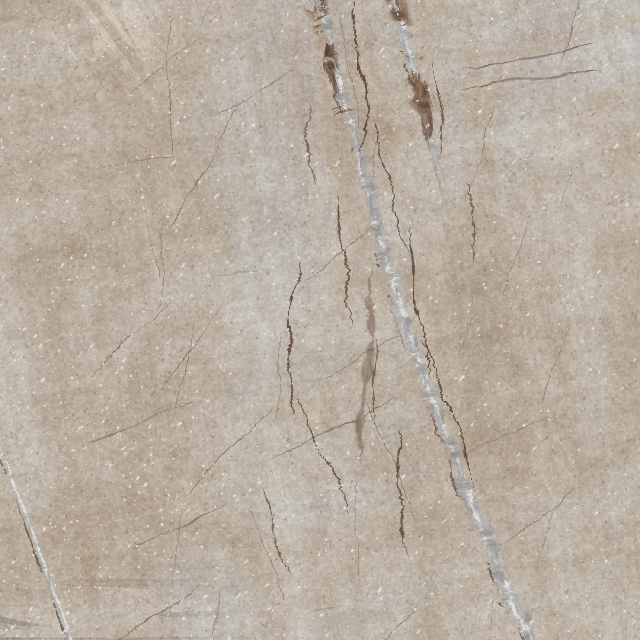
A Shadertoy shader for this texture:

```glsl
// Polished beige-grey marble: mottled stone with pale specks, cut by leaning
// blue-white mineral veins and jagged brown cracks. Layered sines make the
// clouds and ragged edges, cellular noise makes grain and specks, loops scatter cracks.

vec2 hash2(vec2 p) {
    vec3 q = fract(p.xyx * vec3(0.1031, 0.1030, 0.0973));
    q += dot(q, q.yzx + 33.33);
    return fract((q.xx + q.yz) * q.zy);
}

// Rotated, warped sine octaves; result is centred on zero
float clouds(vec2 p) {
    float sum = 0.0, gain = 1.0;
    for (int i = 0; i < 7; i++) {
        p = mat2(0.8, 0.6, -0.6, 0.8) * p + 1.7;
        p += 0.8 * sin(p.yx * 1.3 + float(i));
        sum += gain * sin(p.x) * sin(p.y);
        p *= 1.85;
        gain *= 0.68;
    }
    return sum;
}

// Cellular noise: distance to the nearest point, then two random values of its cell
vec3 cells(vec2 p) {
    vec2 id = floor(p);
    vec3 nearest = vec3(9.0);
    for (int y = -1; y <= 1; y++)
    for (int x = -1; x <= 1; x++) {
        vec2 cell = id + vec2(x, y);
        float d = length(cell + 0.1 + 0.8 * hash2(cell) - p);
        if (d < nearest.x) nearest = vec3(d, hash2(cell + 71.0));
    }
    return nearest;
}

// Tapered crack that bends slowly; angle is measured from vertical, leaning right
float crack(vec2 p, vec2 centre, float angle, float halfLength, float width, float bend, float seed) {
    vec2 dir = vec2(sin(angle), cos(angle));
    float along = dot(p - centre, dir);
    float across = dot(p - centre, vec2(dir.y, -dir.x));
    across += bend * (sin(along * 21.0 + seed * 5.0) + 0.4 * sin(along * 57.0 + seed * 3.0));
    float taper = 1.0 - pow(along / halfLength, 2.0);
    float swell = 0.7 + 0.3 * sin(along * 67.0 + seed) + 0.25 * sin(along * 173.0 + seed * 2.0);
    float w = width * max(taper, 0.0) * swell;
    float soft = max(0.0010, 0.8 / iResolution.y);
    return (1.0 - smoothstep(w * 0.4, w + soft, abs(across))) * smoothstep(0.0, 0.3, taper);
}

// Patchy blue-grey vein with broken white threads and a brown rim
vec3 paintVein(vec3 col, float d, float w, float rough, float fine, float strength) {
    float body = 1.0 - smoothstep(0.35 * w, 1.1 * w, abs(d) + 0.25 * w * fine);
    float thread = 1.0 - smoothstep(0.0, 0.4 * w, abs(d - 0.5 * w * sin(rough * 2.0)) - 0.1 * w * fine);
    float rim = 1.0 - smoothstep(0.0006, 0.0026, abs(d + w * 0.95));
    col = mix(col, vec3(0.66, 0.665, 0.67) + 0.07 * fine, body * strength * 0.85);
    col = mix(col, vec3(0.88, 0.885, 0.88), thread * strength * clamp(0.45 + 0.5 * fine, 0.0, 1.0));
    return mix(col, vec3(0.40, 0.31, 0.24), rim * strength * 0.8 * smoothstep(-0.1, 0.7, rough));
}

void mainImage(out vec4 fragColor, in vec2 fragCoord) {
    vec2 p = fragCoord / iResolution.y;
    float down = 1.0 - p.y;

    // Mottled stone: broad drifts, leaning streaks and fine patches
    float mottle = clouds(p * 9.0);
    float drift = clouds(p * vec2(8.0, 4.5) + 12.0);
    float rough = clouds(p * 34.0 + 5.0);
    float fine = clouds(p * 120.0 + 9.0);
    float streak = clouds(vec2(p.x * 24.0 + p.y * 8.0, p.y * 7.0) + 3.0);
    float tone = 0.49 + 0.22 * mottle + 0.17 * drift + 0.13 * rough + 0.13 * fine;
    tone += 0.13 * streak * smoothstep(0.3, 0.9, p.x);
    vec3 col = mix(vec3(0.682, 0.630, 0.570), vec3(0.785, 0.753, 0.706), tone);
    col = mix(col, col * vec3(0.98, 1.0, 1.035), smoothstep(0.1, 1.2, drift));
    col += vec3(0.010, 0.0, -0.008) * smoothstep(0.0, 1.0, -mottle);

    // Crystalline grain, with scattered darker pits
    vec3 grain = cells(p * 200.0);
    col += 0.055 * (grain.y - 0.5) + 0.05 * (0.4 - grain.x);
    col -= vec3(0.09, 0.10, 0.11) * step(0.94, grain.z) * smoothstep(0.5, 0.1, grain.x);

    // Hairline scratches in the lower left and pale brushing in the upper left
    float strata = clouds(vec2(p.x * 5.0 + p.y * 9.0, p.y * 110.0));
    col -= 0.12 * smoothstep(0.4, 1.3, strata) * smoothstep(0.15, 0.03, p.y) * smoothstep(0.45, 0.15, p.x);
    float brush = clouds(vec2((p.x + p.y * 0.7) * 70.0, p.y * 9.0));
    col += 0.07 * smoothstep(0.0, 1.2, brush) * smoothstep(0.15, 0.03, length(p - vec2(0.16, 0.96)));

    // Cracks share one ragged displacement of the slab
    vec2 ragged = p + 0.0042 * vec2(clouds(p * 23.0 + 40.0), clouds(p * 23.0 + 60.0));
    for (int i = 0; i < 46; i++) {
        float n = float(i);
        vec2 r = hash2(vec2(n, 17.0));
        vec2 centre = fract(n * vec2(0.7549, 0.5698) + vec2(0.22, 0.34));
        centre.x += 0.35 * (0.55 - centre.x) * step(0.5, fract(n * 0.5 + 0.25));
        float line = crack(mix(p, ragged, 0.6), centre, (r.x - 0.25) * 1.9, 0.03 + 0.09 * r.y,
                           0.0002 + 0.0014 * pow(r.x, 4.0), 0.003, n);
        col = mix(col, vec3(0.43, 0.35, 0.28), line * (0.25 + 0.45 * r.y) * (0.8 + 0.25 * rough));
    }

    // Dusky band beside the main vein
    float dusk = crack(ragged, vec2(0.571, 0.43), 0.06, 0.17, 0.010, 0.003, 2.0);
    col = mix(col, vec3(0.56, 0.49, 0.43) + 0.05 * fine, 0.8 * dusk);

    // Mineral veins, with rust gathered along their upper parts
    float mainVein = p.x - (0.5 + 0.20 * down + 0.13 * down * down) + 0.0045 * rough + 0.003 * mottle;
    float sideVein = p.x - (0.618 + 0.26 * down) + 0.005 * rough;
    float lowVein = p.x - (0.112 - 0.37 * p.y) + 0.002 * rough;
    col = paintVein(col, mainVein, 0.0125 + 0.003 * mottle, rough, fine, 0.95);
    col = paintVein(col, sideVein, max(0.003, 0.012 - 0.03 * down), rough, fine, smoothstep(0.37, 0.16, down));
    col = paintVein(col, lowVein, 0.006, rough, fine + 0.6, smoothstep(0.32, 0.26, p.y));
    float nearVein = smoothstep(0.024, 0.004, min(abs(mainVein + 0.006), abs(sideVein)));
    float rust = nearVein * smoothstep(0.2, 0.8, clouds(p * 30.0 + 31.0)) * smoothstep(0.68, 0.86, p.y);
    col = mix(col, vec3(0.42, 0.31, 0.22) + 0.06 * fine, 0.85 * rust);

    // Strong cracks following the lean of the main vein
    for (int i = 0; i < 13; i++) {
        float n = float(i);
        vec2 r = hash2(vec2(n, 43.0));
        vec2 centre = vec2(0.43 + 0.32 * fract(n * 0.618), 0.14 + 0.78 * (n + 0.5) / 13.0);
        float line = crack(ragged, centre, 0.6 * r.x - 0.38, 0.06 + 0.08 * r.y,
                           0.0008 + 0.0019 * r.x, 0.006, n + 3.0);
        col = mix(col, vec3(0.35, 0.26, 0.19), line * (0.65 + 0.25 * r.y));
    }

    // Pale specks, densest toward the lower left, and sparse ochre ones
    vec3 speck = cells(p * 85.0 + 0.3 * rough);
    float density = 0.25 + 0.25 * smoothstep(0.9, 0.2, p.x + 0.5 * p.y);
    float spot = smoothstep(0.12 + 0.20 * pow(speck.z, 3.0), 0.04, speck.x);
    col = mix(col, vec3(0.92, 0.90, 0.86), spot * step(speck.y, density) * (0.35 + 0.6 * speck.z));
    col = mix(col, vec3(0.60, 0.47, 0.35), 0.6 * spot * step(0.9, speck.y));

    fragColor = vec4(clamp(col, 0.0, 1.0), 1.0);
}
```
